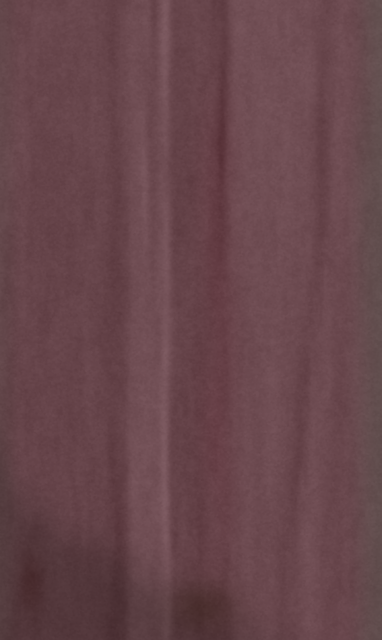
Reproduce this texture procedurally as a WebGL 2 fragment shader.

```glsl
#version 300 es
precision highp float;

uniform vec2 u_resolution;
out vec4 fragColor;

vec2 hash2(vec2 p) {
    vec3 q = fract(p.xyx * vec3(0.1031, 0.1030, 0.0973));
    q += dot(q, q.yzx + 33.33);
    return fract((q.xx + q.yz) * q.zy);
}

// Scattered soft spots of random strength, about -1 to 1
float cellular(vec2 p) {
    vec2 cell = floor(p);
    float sum = 0.0;
    float total = 0.0;
    for (int y = -1; y <= 1; y++) {
        for (int x = -1; x <= 1; x++) {
            vec2 corner = cell + vec2(x, y);
            vec2 d = p - corner - hash2(corner);
            float weight = exp(-5.0 * dot(d, d));
            sum += weight * (2.0 * hash2(corner + 57.0).x - 1.0);
            total += weight;
        }
    }
    return sum / (total + 0.05);
}

float ridge(float x, float centre, float width) {
    float d = (x - centre) / width;
    return exp(-d * d);
}

float blob(vec2 p, vec2 centre, vec2 radius) {
    vec2 d = (p - centre) / radius;
    return exp(-dot(d, d));
}

float band(float x, float left, float right, float softness) {
    return smoothstep(left - softness, left + softness, x)
         - smoothstep(right - softness, right + softness, x);
}

// Brightness of the long vertical folds; wear breaks them along y
float folds(vec2 uv, float wear) {
    float high = smoothstep(0.3, 0.9, uv.y);
    float broken = 1.0 + 0.7 * wear;
    float tone = -0.014 * band(uv.x, 0.05, 0.32, 0.03);
    tone -= 0.024 * ridge(uv.x, 0.305, 0.024) * broken;
    tone += 0.030 * band(uv.x, 0.335, 0.446, 0.014) * mix(1.0, 0.4, high);
    tone += 0.028 * ridge(uv.x, 0.434, 0.011) * broken;
    tone += 0.022 * ridge(uv.x, 0.378, 0.009) * band(uv.y, 0.6, 0.82, 0.08);
    tone -= 0.026 * ridge(uv.x, 0.402, 0.014) * high * broken;
    tone -= 0.022 * band(uv.x, 0.448, 0.60, 0.018);
    tone -= 0.030 * ridge(uv.x, 0.585, 0.014) * smoothstep(0.5, 0.75, uv.y) * broken;
    tone += 0.025 * band(uv.x, 0.61, 0.83, 0.03) * mix(0.55, 1.0, high);
    float crease = mix(0.75, 0.835, smoothstep(0.0, 0.75, uv.y));
    tone -= 0.026 * ridge(uv.x, crease, 0.022) * broken;
    tone += 0.010 * ridge(uv.x, crease + 0.06, 0.03);
    return tone - 0.022 * ridge(uv.x, 0.02, 0.025) * broken;
}

void main() {
    vec2 uv = gl_FragCoord.xy / u_resolution;
    vec2 p = gl_FragCoord.xy / u_resolution.y;

    // Cloth folds with slightly wandering edges
    float wear = cellular(p * vec2(26.0, 7.0) + 11.0);
    float sway = 0.003 * sin(uv.y * 13.0 + uv.x * 9.0) + 0.003 * wear;
    float tone = folds(uv + vec2(sway, 0.0), wear) + 0.012 * (uv.y - 0.4);

    // Broken vertical streaks in two widths
    tone += 0.011 * cellular(p * vec2(46.0, 5.0) + 3.0);
    tone += 0.009 * cellular(p * vec2(95.0, 16.0) + 29.0);

    // Smudges and irregular woven grain
    tone += 0.007 * cellular(p * vec2(58.0, 46.0));
    tone += 0.009 * cellular(p * vec2(130.0, 160.0) + 7.0);
    tone += 0.013 * cellular(p * vec2(310.0, 330.0) + 19.0);

    vec3 mauve = vec3(0.413, 0.279, 0.302);
    vec3 color = mauve + tone * vec3(1.0, 0.97, 1.0);

    // Faint wine-red tint beside the central fold
    float wine = ridge(uv.x, 0.57, 0.055) * band(uv.y, 0.1, 0.85, 0.2);
    color += wine * (0.8 + 0.4 * wear) * vec3(0.010, -0.010, -0.005);

    // Slanted shadow with a diffuse edge along the lower left
    float shadowTop = 0.245 - 0.33 * uv.x + 0.07 * exp(-uv.x * 22.0);
    shadowTop += 0.010 * wear + 0.006 * cellular(p * vec2(70.0, 60.0));
    float shadow = 1.0 - smoothstep(-0.075, 0.045, uv.y - shadowTop);
    color = mix(color, color * vec3(0.81, 0.81, 0.80), shadow);

    // Rusty stains near the bottom
    vec2 ragged = uv + 0.006 * vec2(wear, cellular(p * 50.0));
    float redStain = blob(ragged, vec2(0.085, 0.09), vec2(0.032, 0.045));
    float brownStain = blob(ragged, vec2(0.53, 0.052), vec2(0.085, 0.036));
    color = mix(color, vec3(0.27, 0.15, 0.155) + 0.7 * tone, 0.60 * redStain);
    color = mix(color, vec3(0.28, 0.18, 0.165) + 0.7 * tone, 0.65 * brownStain);

    // Grey-olive fading at both sides
    float faded = smoothstep(0.90, 1.0, uv.x + 0.012 * wear);
    faded += 0.35 * (1.0 - smoothstep(0.0, 0.06, uv.x));
    color = mix(color, vec3(0.375, 0.315, 0.308) + 0.8 * tone, 0.80 * faded);

    fragColor = vec4(color, 1.0);
}
```
